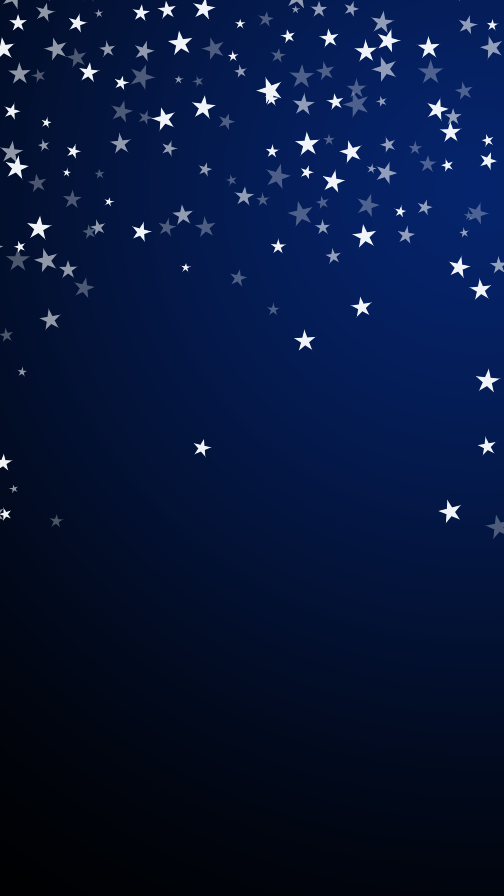
A Shadertoy shader for this background:

```glsl
// Night-blue gradient with a curtain of five-pointed stars falling from the top and down both sides.

const float PI = 3.14159;
const float COLUMNS = 16.0;                     // star cells across the canvas
const vec3 GLOW_BLUE = vec3(0.022, 0.143, 0.43);
const vec3 STAR_WHITE = vec3(0.97, 0.98, 0.99);

// Three random values per cell, without sine
vec3 hash32(vec2 cell) {
    vec3 h = fract(cell.xyx * vec3(0.1031, 0.1030, 0.0973));
    h += dot(h, h.yxz + 33.33);
    return fract((h.xxy + h.yzz) * h.zyx);
}

mat2 rotation(float angle) {
    float c = cos(angle), s = sin(angle);
    return mat2(c, s, -s, c);
}

// Signed distance to the edges of a regular five-pointed star
float starDistance(vec2 p, float radius) {
    float halfSector = PI / 5.0;
    float angle = abs(mod(atan(p.x, p.y) + halfSector, 2.0 * halfSector) - halfSector);
    vec2 folded = length(p) * vec2(sin(angle), cos(angle));
    vec2 edgeNormal = vec2(cos(PI / 10.0), sin(PI / 10.0));
    return dot(folded - vec2(0.0, radius), edgeNormal);
}

// Chance of a star at x, a given drop below the top edge
float starDensity(float x, float drop) {
    float curtain = 0.95 * (1.0 - smoothstep(0.2, 0.85, drop));
    float leftSide = 0.6 * (1.0 - smoothstep(0.03, 0.13, x)) * (1.0 - smoothstep(0.95, 1.4, drop));
    float rightSide = 0.5 * smoothstep(0.86, 0.98, x) * (1.0 - smoothstep(0.7, 1.15, drop));
    float stray = 0.008 * (1.0 - step(1.2, drop));
    return max(max(curtain, stray), max(leftSide, rightSide));
}

// Radial glow from the upper right, fading to black
vec3 nightSky(vec2 p, vec2 glowCenter) {
    return GLOW_BLUE * smoothstep(1.85, -0.2, distance(p, glowCenter));
}

// Opacity of the star owned by one cell; p.y is the drop from the top
float cellStar(vec2 p, vec2 cell, float pixel) {
    vec3 place = hash32(cell + 17.0);
    vec3 look = hash32(cell + 71.0);
    vec2 center = (cell + 0.5 + 0.8 * (place.xy - 0.5)) / COLUMNS;
    if (place.z > starDensity(center.x, center.y)) return 0.0;

    float radius = mix(0.008, 0.027, look.x);
    float opacity = look.y < 0.4 ? 0.97 : (look.y < 0.72 ? 0.58 : 0.3);
    vec2 local = rotation(0.7 * (look.z - 0.5)) * (p - center);
    local.y = -local.y;
    float d = starDistance(local, radius);
    return opacity * (1.0 - smoothstep(-0.6 * pixel, 0.6 * pixel, d));
}

void mainImage(out vec4 fragColor, in vec2 fragCoord) {
    // Canvas width is one unit
    float pixel = 1.0 / iResolution.x;
    vec2 p = fragCoord * pixel;
    float top = iResolution.y * pixel;
    vec3 color = nightSky(p, vec2(0.95, 0.79 * top));

    // Stars may reach over their cell, so visit the neighbours too
    vec2 fromTop = vec2(p.x, top - p.y);
    vec2 home = floor(fromTop * COLUMNS);
    for (int j = -1; j <= 1; j++) {
        for (int i = -1; i <= 1; i++) {
            float cover = cellStar(fromTop, home + vec2(i, j), pixel);
            color = mix(color, STAR_WHITE, cover);
        }
    }
    fragColor = vec4(color, 1.0);
}
```
